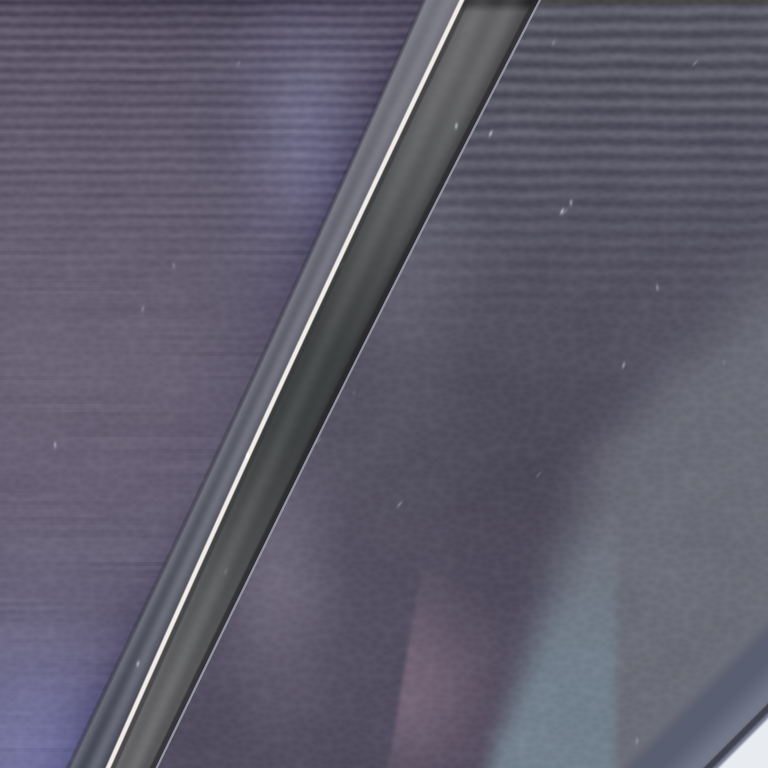
A three.js fragment shader for this texture:

```glsl
varying vec2 vUv;

float hash(vec2 p) {
  return fract(sin(dot(p, vec2(127.1, 311.7))) * 4375.85);
}

vec2 hash2(vec2 p) {
  return vec2(hash(p), hash(p + 19.7));
}

// Distance to the nearest jittered cell point
float cellular(vec2 p) {
  vec2 cell = floor(p);
  vec2 f = fract(p);
  float nearest = 2.0;
  for (int j = -1; j <= 1; j++) {
    for (int i = -1; i <= 1; i++) {
      vec2 o = vec2(float(i), float(j));
      nearest = min(nearest, length(o + hash2(cell + o) - f));
    }
  }
  return nearest;
}

float waves(vec2 p) {
  float sum = 0.0;
  float amp = 0.5;
  for (int i = 0; i < 4; i++) {
    sum += amp * sin(p.x + 1.7 * sin(p.y)) * cos(p.y - 0.6 * p.x);
    p = mat2(1.5, 1.1, -1.1, 1.5) * p + 2.3;
    amp *= 0.55;
  }
  return sum;
}

float blob(vec2 p, vec2 center, vec2 size) {
  vec2 d = (p - center) / size;
  return exp(-dot(d, d));
}

float step01(float edge, float soft, float x) {
  return smoothstep(edge - soft, edge + soft, x);
}

float stroke(float d, float halfWidth) {
  return 1.0 - smoothstep(halfWidth * 0.5, halfWidth * 1.5, abs(d));
}

// Horizontal ribs with a wavering phase
float ribs(vec2 p, float count) {
  float waver = 0.7 * waves(p * vec2(28.0, 13.0));
  return sin(6.2832 * p.y * count + waver);
}

vec3 leftPanel(vec2 p, float edge) {
  vec3 c = mix(vec3(0.40, 0.38, 0.46), vec3(0.36, 0.34, 0.41), p.y);
  c += vec3(0.04, 0.03, 0.03) * blob(p, vec2(0.08, 0.55), vec2(0.24, 0.30));
  c += vec3(0.07, 0.08, 0.12) * blob(p, vec2(0.40, 0.82), vec2(0.07, 0.14));
  c += vec3(0.07, 0.09, 0.18) * blob(p, vec2(0.05, 0.0), vec2(0.13, 0.17));
  c -= 0.10 * blob(p, vec2(0.25, 1.03), vec2(0.30, 0.06));
  // Shade beside the frame
  float shade = exp(-abs(edge - p.x) / 0.035);
  c -= vec3(0.10, 0.10, 0.08) * shade * (0.6 + 0.4 * sin(p.y * 9.0 + 1.0));
  c += 0.035 * ribs(p, 68.0) * smoothstep(0.5, 0.95, p.y);
  // Fine brushed streaks
  float streak = hash(vec2(floor(p.y * 190.0), 3.0)) - 0.5;
  return c + 0.035 * streak * (0.6 + 0.4 * sin(p.x * 17.0 + p.y * 40.0));
}

vec3 rightPanel(vec2 p) {
  vec3 c = mix(vec3(0.32, 0.30, 0.37), vec3(0.35, 0.35, 0.40), p.y);
  c += 0.05 * blob(p, vec2(0.53, 0.67), vec2(0.08, 0.15));
  c += vec3(0.10, 0.09, 0.10) * blob(p, vec2(0.36, 0.25), vec2(0.07, 0.15));
  c -= 0.03 * blob(p, vec2(0.68, 0.40), vec2(0.12, 0.20));
  c += 0.05 * ribs(p, 50.0) * smoothstep(0.50, 0.92, p.y);
  // Reddish reflection with a crisp left side
  float redSide = step01(0.505 + 0.17 * p.y, 0.005, p.x);
  c += vec3(0.13, 0.09, 0.09) * redSide * blob(p, vec2(0.53, 0.11), vec2(0.09, 0.11));
  // Pale reflection sweeping to the right side
  float sweep = 0.635 + 0.36 * p.y + 0.65 * max(p.y - 0.42, 0.0);
  float pale = step01(sweep, 0.02 + 0.12 * p.y, p.x);
  vec3 teal = mix(vec3(0.45, 0.50, 0.55), vec3(0.43, 0.43, 0.47), smoothstep(0.1, 0.42, p.y));
  vec3 haze = mix(teal, vec3(0.42, 0.43, 0.47), step01(0.802, 0.012, p.x));
  c = mix(c, haze, pale);
  // Lower corner trim
  float corner = p.x - p.y;
  c = mix(c, vec3(0.35, 0.37, 0.44), step01(0.815, 0.015, corner));
  c = mix(c, vec3(0.45, 0.47, 0.54), step01(0.885, 0.03, corner));
  c = mix(c, vec3(0.25, 0.26, 0.31), stroke(corner - 0.922, 0.006));
  c = mix(c, vec3(0.91, 0.92, 0.94), step01(0.935, 0.004, corner));
  return mix(c, vec3(0.29, 0.28, 0.28), step01(0.995, 0.002, p.y));
}

vec3 frame(vec2 p, float left, float ridge, float right) {
  float side = (p.x - left) / (ridge - left);
  float face = (p.x - ridge) / (right - ridge);
  vec3 bevel = mix(vec3(0.34, 0.35, 0.40), vec3(0.47, 0.47, 0.51), p.y);
  bevel += 0.06 * sin(side * 11.0 + 0.7) * (1.0 - 0.6 * p.y);
  float middle = blob(p, vec2(0.40, 0.50), vec2(0.5, 0.27));
  vec3 metal = mix(vec3(0.41, 0.41, 0.42), vec3(0.27, 0.28, 0.28), middle);
  metal -= 0.09 * smoothstep(0.55, 1.0, face);
  metal += 0.025 * sin(face * 15.0 + 4.0 * p.y);
  metal -= 0.16 * step01(0.99, 0.008, p.y);
  return mix(bevel, metal, step01(ridge, 0.002, p.x));
}

// Scattered dust, one slanted fleck per loop turn
float dust(vec2 p) {
  float sum = 0.0;
  for (int i = 0; i < 26; i++) {
    vec2 id = vec2(float(i), 7.3);
    vec2 d = p - hash2(id);
    d.x -= d.y * (hash(id + 4.1) - 0.2);
    sum += hash(id + 8.6) * blob(d, vec2(0.0), vec2(0.002, 0.004));
  }
  return sum;
}

void main() {
  vec2 p = vUv;
  float bow = 0.005 * sin(3.1416 * p.y);
  float left = mix(0.0885, 0.552, p.y) + bow;
  float ridge = mix(0.1406, 0.6016, p.y) - bow;
  float right = mix(0.204, 0.703, p.y) - bow;

  vec3 color = mix(leftPanel(p, left), rightPanel(p), step01(right, 0.002, p.x));
  float bar = step01(left, 0.002, p.x) * (1.0 - step01(right, 0.002, p.x));
  color = mix(color, frame(p, left, ridge, right), bar);

  // Frame outlines and highlight
  color = mix(color, vec3(0.23, 0.22, 0.27), 0.5 * stroke(p.x - left, 0.003));
  color = mix(color, vec3(0.16, 0.15, 0.17), 0.7 * stroke(p.x - right + 0.005, 0.004));
  color = mix(color, vec3(0.66, 0.68, 0.72), 0.75 * stroke(p.x - right, 0.0016));
  color = mix(color, vec3(0.20, 0.20, 0.21), 0.6 * stroke(p.x - ridge - 0.006, 0.004));
  color = mix(color, vec3(0.95, 0.93, 0.91), stroke(p.x - ridge, 0.0032));

  // Surface grain and flecks
  float matte = (1.0 - 0.7 * bar) * (1.0 - step01(0.80, 0.03, p.x - p.y));
  color += matte * (0.035 * (cellular(p * vec2(75.0, 110.0)) - 0.5) + 0.014 * waves(p * 24.0));
  color += 0.35 * dust(p);
  gl_FragColor = vec4(clamp(color, 0.0, 1.0), 1.0);
}
```
